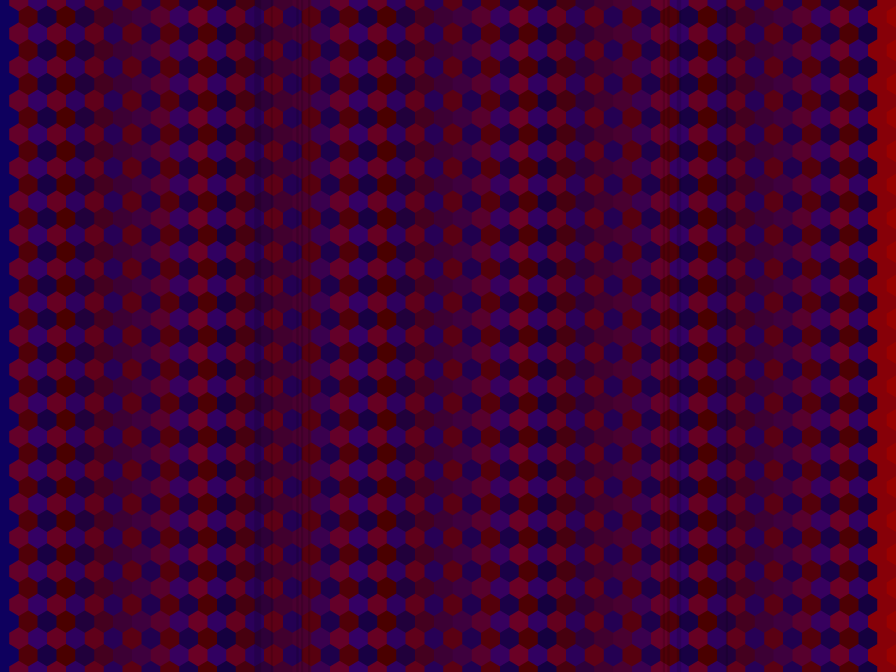
This pattern is drawn by a WebGL 2 fragment shader. Its source:

```glsl
#version 300 es
precision highp float;
// Honeycomb of flat hexagons whose red and blue beat in vertical bands.

#define COLUMNS 46.0            // hexagons between the end strips
#define ROWS 40.0               // rows over the canvas height
#define MARGIN 0.0104           // canvas fraction left of the first column
#define CYCLES (25.0 / 17.0)    // colour cycles per hexagon
#define RISE 0.81               // rising share of the colour wave
#define RED_RANGE vec2(0.08, 0.42)
#define BLUE_RANGE vec2(0.0, 0.40)
#define STREAK_COUNT 384.0      // fine vertical streaks across
#define STREAK_DEPTH 0.14
#define SAMPLES 4               // antialiasing grid per axis

uniform vec2 u_resolution;
out vec4 outColor;

const float ROW_STEP = 0.8660254;
const vec3 LEFT_BLUE = vec3(0.055, 0.0, 0.37);
const vec3 RIGHT_RED = vec3(0.53, 0.0, 0.03);
const vec3 EDGE_RED = vec3(0.60, 0.0, 0.0);

float hash(float n) {
    return fract(sin(n * 12.9898) * 43758.5453);
}

// Slow rise followed by a quick fall, 0 to 1.
float skewedWave(float phase) {
    float t = fract(phase);
    return t < RISE ? t / RISE : (1.0 - t) / (1.0 - RISE);
}

// Centre of the hexagon holding p: the nearer of two interleaved grids.
vec2 hexCentre(vec2 p) {
    vec2 period = vec2(1.0, 2.0 * ROW_STEP);
    vec2 shift = vec2(0.5, ROW_STEP);
    vec2 evenRow = floor((p - shift.xx * vec2(1.0, 0.0)) / period + 0.5) * period
                 + vec2(shift.x, 0.0);
    vec2 oddRow = floor((p - vec2(0.0, shift.y)) / period + 0.5) * period
                + vec2(0.0, shift.y);
    vec2 a = p - evenRow;
    vec2 b = p - oddRow;
    return dot(a, a) < dot(b, b) ? evenRow : oddRow;
}

// Red and blue follow the same wave, half a cycle apart.
vec3 hexColor(float column) {
    if (column < 0.25) return LEFT_BLUE;
    if (column > COLUMNS + 0.75) return EDGE_RED;
    if (column > COLUMNS - 0.25) return RIGHT_RED;
    float phase = column * CYCLES + 0.09;
    float red = mix(RED_RANGE.x, RED_RANGE.y, skewedWave(phase));
    float blue = mix(BLUE_RANGE.x, BLUE_RANGE.y, skewedWave(phase + 0.5));
    return vec3(red, 0.0, blue);
}

// Faint thin streaks, gathered in a few narrow bands.
float streakShade(float x) {
    float band = step(0.82, hash(floor(x * COLUMNS) + 3.0));
    float streak = step(0.65, hash(floor(x * STREAK_COUNT) + 71.0));
    return 1.0 - STREAK_DEPTH * band * streak;
}

vec3 pattern(vec2 uv) {
    vec2 p = vec2((uv.x - MARGIN) / (1.0 - 3.0 * MARGIN) * COLUMNS,
                  uv.y * ROWS * ROW_STEP);
    return hexColor(hexCentre(p).x) * streakShade(uv.x);
}

void main() {
    // Average a small grid of samples to smooth the edges.
    vec3 sum = vec3(0.0);
    for (int j = 0; j < SAMPLES; j++) {
        for (int i = 0; i < SAMPLES; i++) {
            vec2 offset = (vec2(i, j) + 0.5) / float(SAMPLES) - 0.5;
            sum += pattern((gl_FragCoord.xy + offset) / u_resolution);
        }
    }
    outColor = vec4(sum / float(SAMPLES * SAMPLES), 1.0);
}
```
